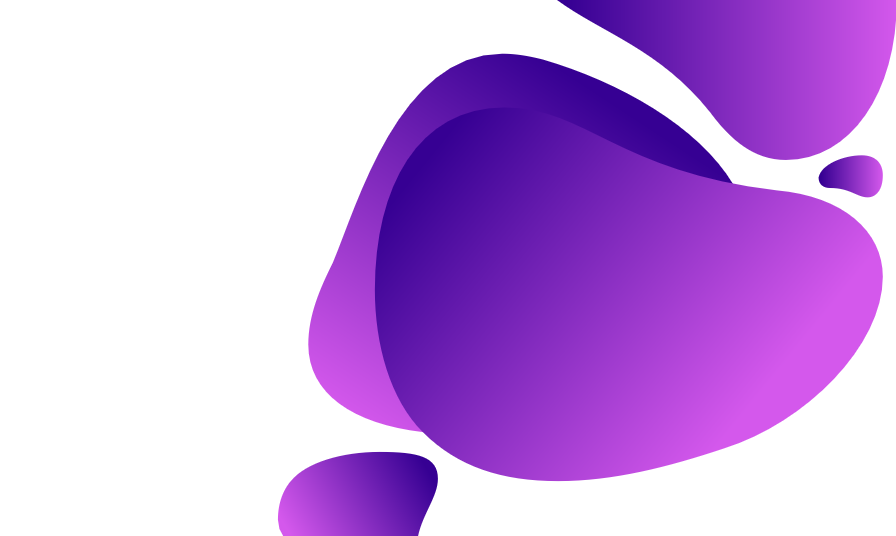
A WebGL 1 fragment shader for this background:

```glsl
precision highp float;
// Five glossy violet blobs on white, each filled with a linear gradient.
// Outlines are chains of cubic Bezier curves, flattened into short chords that
// give a distance to the edge and an inside test by counting ray crossings.

uniform vec2 u_resolution;

const float HEIGHT = 4.59; // canvas height in drawing units
const vec3 INDIGO = vec3(0.21, 0.0, 0.575);
const vec3 ORCHID = vec3(0.83, 0.345, 0.925);

struct Outline {
  vec2 pen;      // end of the last curve
  float distSq;  // squared distance to the nearest chord
  float side;    // +1 outside, -1 inside
};

Outline startAt(vec2 pen) {
  return Outline(pen, 1e4, 1.0);
}

// Extends the outline by a cubic Bezier and updates distance and side at p
void curveTo(inout Outline o, vec2 p, vec2 c1, vec2 c2, vec2 end) {
  vec2 start = o.pen;
  for (int i = 1; i <= 16; i++) {
    float t = float(i) / 16.0;
    float u = 1.0 - t;
    vec2 next = u * u * u * start + 3.0 * u * t * (u * c1 + t * c2) + t * t * t * end;
    vec2 chord = next - o.pen;
    vec2 rel = p - o.pen;
    vec2 gap = rel - chord * clamp(dot(rel, chord) / dot(chord, chord), 0.0, 1.0);
    o.distSq = min(o.distSq, dot(gap, gap));
    bool spans = (o.pen.y > p.y) != (next.y > p.y);
    if (spans && rel.x < chord.x * rel.y / chord.y) o.side = -o.side;
    o.pen = next;
  }
  o.pen = end;
}

// Paints the closed outline with a gradient running from dark to light
void fill(inout vec3 color, Outline o, vec2 p, vec2 dark, vec2 light) {
  vec2 axis = light - dark;
  float t = clamp(dot(p - dark, axis) / dot(axis, axis), 0.0, 1.0);
  float pixel = HEIGHT / u_resolution.y;
  float coverage = clamp(0.5 - o.side * sqrt(o.distSq) / pixel, 0.0, 1.0);
  color = mix(color, mix(INDIGO, ORCHID, t), coverage);
}

void main() {
  vec2 p = gl_FragCoord.xy * HEIGHT / u_resolution.y;
  vec3 color = vec3(1.0);

  // Tall blob at the back
  Outline back = startAt(vec2(2.64, 1.64));
  curveTo(back, p, vec2(2.64, 1.89), vec2(2.74, 2.12), vec2(2.85, 2.34));
  curveTo(back, p, vec2(3.06, 2.84), vec2(3.42, 4.13), vec2(4.30, 4.13));
  curveTo(back, p, vec2(4.42, 4.13), vec2(4.53, 4.11), vec2(4.65, 4.08));
  curveTo(back, p, vec2(5.30, 3.89), vec2(5.98, 3.51), vec2(6.28, 3.01));
  curveTo(back, p, vec2(6.50, 2.59), vec2(4.20, 0.81), vec2(3.62, 0.89));
  curveTo(back, p, vec2(3.02, 0.96), vec2(2.64, 1.22), vec2(2.64, 1.64));
  fill(color, back, p, vec2(4.90, 3.94), vec2(3.00, 1.04));

  // Wide blob in front
  Outline front = startAt(vec2(3.21, 2.11));
  curveTo(front, p, vec2(3.21, 2.99), vec2(3.58, 3.67), vec2(4.32, 3.67));
  curveTo(front, p, vec2(5.02, 3.67), vec2(5.28, 3.12), vec2(6.65, 2.96));
  curveTo(front, p, vec2(7.22, 2.91), vec2(7.56, 2.61), vec2(7.56, 2.22));
  curveTo(front, p, vec2(7.56, 1.63), vec2(6.90, 0.97), vec2(6.20, 0.75));
  curveTo(front, p, vec2(5.72, 0.59), vec2(5.25, 0.47), vec2(4.78, 0.47));
  curveTo(front, p, vec2(4.30, 0.47), vec2(3.92, 0.59), vec2(3.62, 0.89));
  curveTo(front, p, vec2(3.34, 1.17), vec2(3.21, 1.64), vec2(3.21, 2.11));
  fill(color, front, p, vec2(3.70, 3.29), vec2(6.40, 1.09));

  // Drop hanging from the top right, closed above the canvas
  Outline drop = startAt(vec2(4.77, 4.59));
  curveTo(drop, p, vec2(5.15, 4.31), vec2(5.65, 4.17), vec2(6.08, 3.63));
  curveTo(drop, p, vec2(6.25, 3.40), vec2(6.45, 3.22), vec2(6.73, 3.22));
  curveTo(drop, p, vec2(7.28, 3.22), vec2(7.68, 3.79), vec2(7.68, 4.59));
  curveTo(drop, p, vec2(7.68, 4.99), vec2(4.77, 4.99), vec2(4.77, 4.59));
  fill(color, drop, p, vec2(4.85, 4.0), vec2(7.68, 4.0));

  // Small bean under the drop
  Outline bean = startAt(vec2(7.01, 3.07));
  curveTo(bean, p, vec2(7.03, 3.18), vec2(7.22, 3.26), vec2(7.38, 3.26));
  curveTo(bean, p, vec2(7.50, 3.26), vec2(7.56, 3.19), vec2(7.56, 3.09));
  curveTo(bean, p, vec2(7.56, 2.96), vec2(7.50, 2.90), vec2(7.43, 2.90));
  curveTo(bean, p, vec2(7.34, 2.90), vec2(7.28, 2.98), vec2(7.11, 2.98));
  curveTo(bean, p, vec2(7.04, 2.98), vec2(7.01, 3.02), vec2(7.01, 3.07));
  fill(color, bean, p, vec2(7.03, 3.0), vec2(7.56, 3.0));

  // Pebble rising from the bottom, closed below the canvas
  Outline pebble = startAt(vec2(2.38, 0.14));
  curveTo(pebble, p, vec2(2.38, 0.29), vec2(2.43, 0.40), vec2(2.49, 0.47));
  curveTo(pebble, p, vec2(2.62, 0.63), vec2(2.93, 0.72), vec2(3.25, 0.72));
  curveTo(pebble, p, vec2(3.58, 0.72), vec2(3.75, 0.68), vec2(3.75, 0.49));
  curveTo(pebble, p, vec2(3.75, 0.34), vec2(3.62, 0.19), vec2(3.58, 0.0));
  curveTo(pebble, p, vec2(3.52, -0.31), vec2(2.38, -0.31), vec2(2.38, 0.14));
  fill(color, pebble, p, vec2(3.62, 0.64), vec2(2.50, -0.01));

  gl_FragColor = vec4(color, 1.0);
}
```
